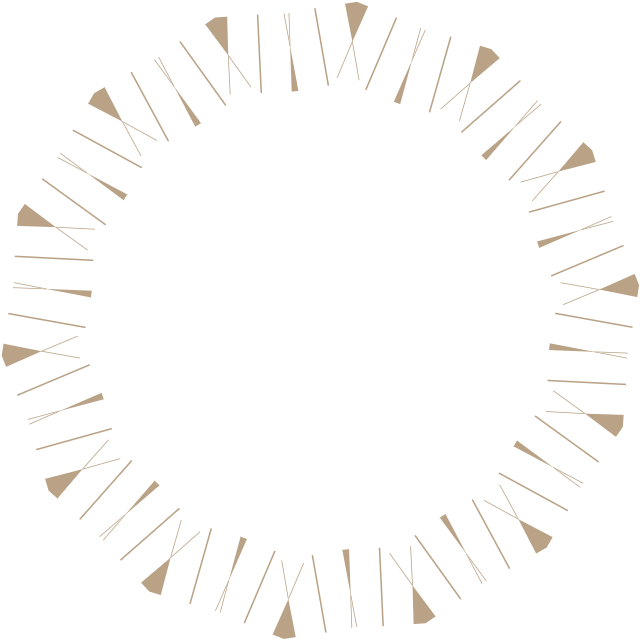
This background is drawn by a Shadertoy shader. Its source:

```glsl
// A ring of fourteen mirrored sectors on white: crossed strokes that open
// into large outer and small inner wedges, with slanted bars between them.
// The angle is folded into half a sector, then distance functions are drawn.

const float PI = 3.14159265;

float segmentDistance(vec2 p, vec2 a, vec2 b) {
    vec2 ab = b - a;
    return length(p - a - ab * clamp(dot(p - a, ab) / dot(ab, ab), 0.0, 1.0));
}

// Pixel coverage of a filled shape from its signed distance
float fillCoverage(float d, float pixel) {
    return clamp(0.5 - d / pixel, 0.0, 1.0);
}

// Pixel coverage of a stroke, which stays right when thinner than a pixel
float strokeCoverage(float d, float width, float pixel) {
    return fillCoverage(d - 0.5 * width, pixel) - fillCoverage(d + 0.5 * width, pixel);
}

// Point at a radius and angle, with y along the axis of the motif
vec2 axisFrame(float radius, float angle) {
    return radius * vec2(sin(angle), cos(angle));
}

void mainImage(out vec4 fragColor, in vec2 fragCoord) {
    float size = min(iResolution.x, iResolution.y);
    float pixel = 1.0 / size;
    vec2 p = (fragCoord - 0.5 * iResolution.xy) / size - vec2(0.0006, -0.0006);

    // Fold the ring into half a sector
    float halfSector = PI / 14.0;
    float radius = length(p);
    float angle = atan(p.x, p.y) - 0.1143;
    angle = abs(mod(angle + halfSector, 2.0 * halfSector) - halfSector);
    vec2 outer = axisFrame(radius, angle);
    vec2 inner = axisFrame(radius, halfSector - angle);

    // Large wedge with a pointed cap, and its thin tails
    float side = (outer.x - 0.316 * (outer.y - 0.4384)) / length(vec2(1.0, 0.316));
    float cap = (outer.y + 0.275 * outer.x - 0.501) / length(vec2(1.0, 0.275));
    float ink = fillCoverage(max(side, cap), pixel);
    float tail = segmentDistance(outer, vec2(0.0, 0.4384), vec2(0.0171, 0.3802));
    ink = max(ink, strokeCoverage(tail, 0.0012, pixel));

    // Small wedge with a flat base, and its thin tails
    side = inner.x - 0.0749 * (0.431 - inner.y);
    ink = max(ink, fillCoverage(max(side, 0.3602 - inner.y), pixel));
    tail = segmentDistance(inner, vec2(0.0, 0.431), vec2(0.0039, 0.482));
    ink = max(ink, strokeCoverage(tail, 0.0012, pixel));

    // Slanted bar between the wedges
    float bar = segmentDistance(outer, vec2(0.0297, 0.3669), vec2(0.0639, 0.4824));
    ink = max(ink, strokeCoverage(bar, 0.0024, pixel));

    vec3 tan_ = vec3(0.725, 0.635, 0.525);
    fragColor = vec4(mix(vec3(1.0), tan_, ink), 1.0);
}
```
